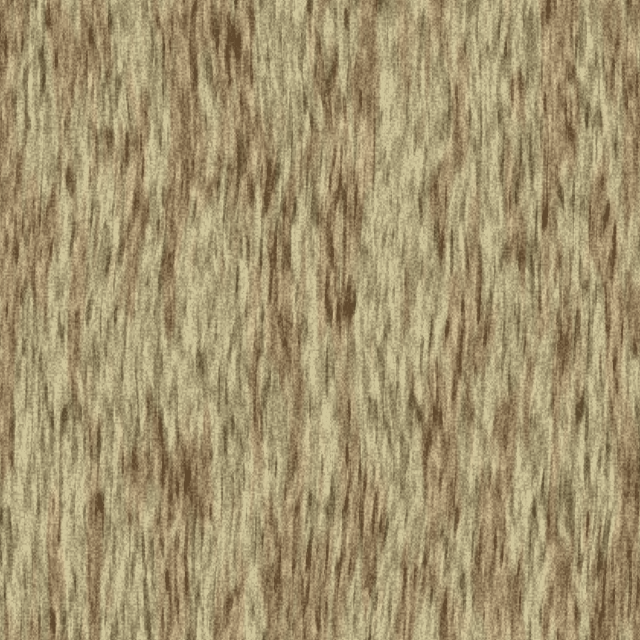
A Shadertoy shader for this texture:

```glsl
// Palette ends; tone may run slightly past either one
const vec3 DARK_WOOD = vec3(0.45, 0.38, 0.26);
const vec3 PALE_WOOD = vec3(0.78, 0.72, 0.56);
const vec3 UMBER_TINT = vec3(0.012, -0.005, -0.003);

// Feature counts across and up the canvas
const vec2 STREAK_COUNT = vec2(36.0, 5.5);
const vec2 FIBRE_COUNT = vec2(145.0, 22.0);
const vec2 PORE_COUNT = vec2(180.0, 22.0);
const vec2 GRAIN_COUNT = vec2(420.0, 360.0);

// Tone balance
const float BASE_TONE = 0.465;
const float STREAK_TONE = 0.34;
const float FIBRE_TONE = 1.25;
const float PORE_TONE = 0.52;
const float GRAIN_TONE = 0.58;

// Direction of the wood
const float LEAN = 0.030;
const float BEND = 0.022;
const float WOBBLE = 0.005;

float hash(vec2 cell, uint seed) {
    uvec2 k = uvec2(ivec2(cell));
    uint h = k.x * 1597u + k.y * 51749u + seed * 7919u;
    h = (h ^ (h >> 16)) * 73244475u;
    h = (h ^ (h >> 15)) * 73244475u;
    h ^= h >> 16;
    return float(h & 65535u) / 65535.0;
}

float valueNoise(vec2 p, uint seed) {
    vec2 i = floor(p);
    vec2 f = smoothstep(0.0, 1.0, fract(p));
    float low = mix(hash(i, seed), hash(i + vec2(1, 0), seed), f.x);
    float high = mix(hash(i + vec2(0, 1), seed), hash(i + vec2(1, 1), seed), f.x);
    return mix(low, high, f.y);
}

// One column of noise, shifted so that strand ends do not line up
float strandColumn(float column, float y, uint seed) {
    y += 8.0 * hash(vec2(column, 0.0), seed + 50u);
    float row = floor(y);
    return mix(hash(vec2(column, row), seed),
               hash(vec2(column, row + 1.0), seed),
               smoothstep(0.0, 1.0, y - row));
}

float strands(vec2 p, uint seed) {
    float column = floor(p.x);
    return mix(strandColumn(column, p.y, seed),
               strandColumn(column + 1.0, p.y, seed),
               smoothstep(0.0, 1.0, p.x - column));
}

// Layered strands, finer and weaker with each octave
float layeredStrands(vec2 p, uint seed) {
    float sum = 0.0;
    float total = 0.0;
    float weight = 1.0;
    for (uint octave = 0u; octave < 3u; octave++) {
        sum += weight * strands(p, seed + octave);
        total += weight;
        weight *= 0.6;
        p = p * vec2(1.9, 2.1) + 3.7;
    }
    return sum / total;
}

void mainImage(out vec4 fragColor, in vec2 fragCoord) {
    vec2 uv = fragCoord / iResolution.y;

    // Lean and gently bend the fibres
    vec2 wood = uv;
    wood.x -= LEAN * uv.y;
    wood.x += BEND * (valueNoise(uv * vec2(5.0, 4.0), 1u) - 0.5);
    wood.x += WOBBLE * (valueNoise(uv * vec2(24.0, 14.0), 2u) - 0.5);

    // Broad brown and pale streaks
    float streak = smoothstep(0.34, 0.58, layeredStrands(wood * STREAK_COUNT, 10u));

    // Fine fibres and narrow dark pores
    float fibre = 0.55 * strands(wood * FIBRE_COUNT, 20u)
                + 0.45 * strands(wood * FIBRE_COUNT * vec2(1.8, 2.0), 21u) - 0.5;
    float pore = smoothstep(0.60, 0.90, strands(wood * PORE_COUNT, 30u));

    // Powdery surface grain
    float grain = valueNoise(uv * GRAIN_COUNT, 40u) - 0.5;

    float tone = BASE_TONE + STREAK_TONE * streak + FIBRE_TONE * fibre
               - PORE_TONE * pore + GRAIN_TONE * grain;
    tone = clamp(tone, -0.25, 1.15);

    vec3 color = mix(DARK_WOOD, PALE_WOOD, tone);
    color += UMBER_TINT * (1.0 - 2.0 * streak);
    fragColor = vec4(color, 1.0);
}
```
